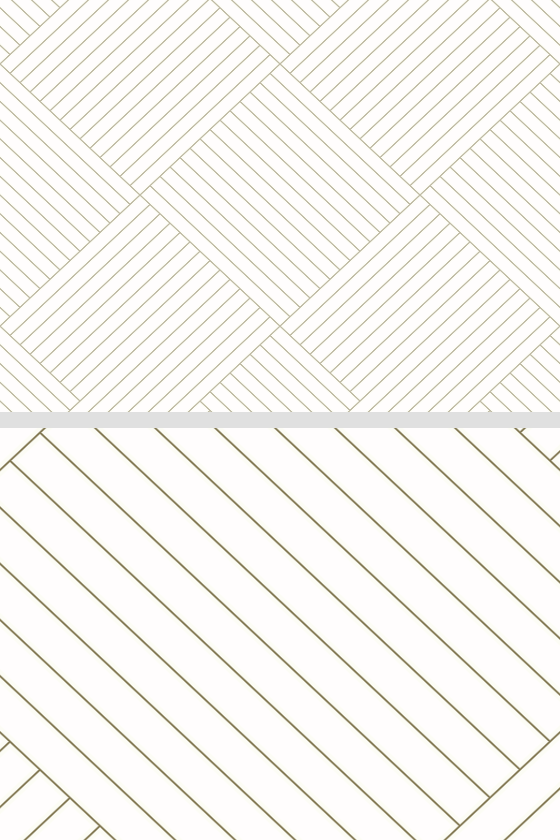
Top: the whole. Bottom: its middle third, enlarged.
Write a Shadertoy shader that draws this pattern.

```glsl
// Diagonal basket weave of thin olive-gold pinstripes on near-white.
const float COLUMNS     = 2.0;                 // block repeats across
const vec2  STRIPS      = vec2(28.0, 22.0);    // whole strips across and down
const vec2  CENTRE      = vec2(0.5, 0.5266);   // middle of a large block, canvas fraction
const float LARGE_HALF  = 7.0;                 // half side of large blocks, in strips
const float SMALL_HALF  = 4.0;                 // half side of the blocks between them
const float LINE_WIDTH  = 0.00152;             // fraction of canvas height
const float HALO_WIDTH  = 0.0085;              // faint warm fringe, same unit
const float SOFTNESS    = 1.3;                 // edge filter width, in pixels
const vec3  PAPER_COLOR = vec3(1.0, 0.992, 0.992);
const vec3  HALO_COLOR  = vec3(0.99, 0.99, 0.96);
const vec3  LINE_COLOR  = vec3(0.50, 0.46, 0.31);

// Distance from x to the nearest whole number.
float toWhole(float x) {
    return abs(x - round(x));
}

// Share of a filter window at distance d that a line covers.
float lineCoverage(float d, float width, float window) {
    float hi = min(d + 0.5 * window, 0.5 * width);
    float lo = max(d - 0.5 * window, -0.5 * width);
    return max(hi - lo, 0.0) / window;
}

// Signed distance, in strips, into a repeating diamond; positive inside.
float diamond(vec2 p, float halfSide) {
    vec2 offset = vec2(toWhole(p.x * COLUMNS) / COLUMNS, toWhole(p.y));
    return halfSide - dot(offset, STRIPS);
}

void mainImage(out vec4 fragColor, in vec2 fragCoord) {
    float aspect = iResolution.x / iResolution.y;
    vec2 p = fragCoord / iResolution.xy - CENTRE;

    // Blocks of falling stripes; rising stripes fill the rest.
    float large = diamond(p, LARGE_HALF);
    float small = diamond(p - vec2(0.0, 0.5), SMALL_HALF);
    bool falling = max(large, small) > 0.0;

    // Both stripe directions close up on whole strip counts.
    vec2 q = p * STRIPS;
    float stripe = toWhole(falling ? q.x + q.y : q.x - q.y);
    float outline = min(abs(large), abs(small));

    // Convert strips to fractions of the canvas height.
    float d = min(stripe, outline) / length(vec2(STRIPS.x / aspect, STRIPS.y));

    // Ink over a faint fringe.
    float window = SOFTNESS / iResolution.y;
    float halo = lineCoverage(d, HALO_WIDTH, window);
    float ink = lineCoverage(d, LINE_WIDTH, window);
    vec3 color = mix(PAPER_COLOR, HALO_COLOR, halo);
    fragColor = vec4(mix(color, LINE_COLOR, ink), 1.0);
}
```
